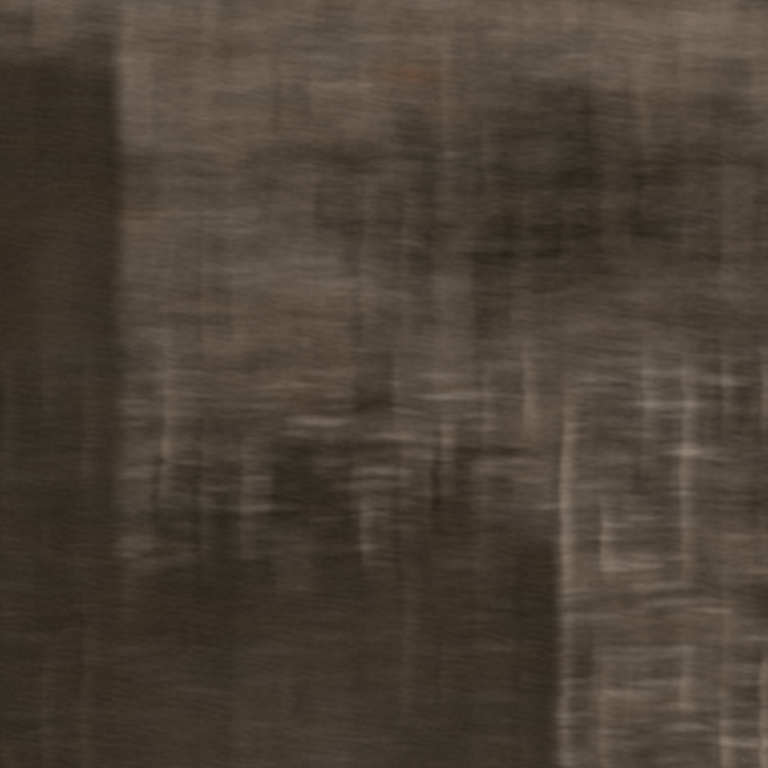
A Shadertoy shader for this texture:

```glsl
// A dim, worn cloth of brown streaks, with shadow at the left and below.
// Broad light and shade set the tone; stretched noise, soft columns and
// cellular flecks weave the threads, then a tone ramp gives the colour.

const vec3 UMBER = vec3(0.215, 0.184, 0.147);
const vec3 LINEN = vec3(0.510, 0.450, 0.390);
const vec3 RUST = vec3(0.045, 0.000, -0.020);
const float COLUMN_PITCH = 0.052;
const float CLOTH_EDGE = 0.162;

float hash(vec2 p) {
    p = fract(p * vec2(0.1731, 0.3179));
    p += dot(p, p.yx + 19.19);
    return fract((p.x + p.y) * p.x * 7.13);
}

float noise(vec2 p) {
    vec2 cell = floor(p);
    vec2 f = fract(p);
    f = f * f * (3.0 - 2.0 * f);
    float low = mix(hash(cell), hash(cell + vec2(1, 0)), f.x);
    float high = mix(hash(cell + vec2(0, 1)), hash(cell + vec2(1, 1)), f.x);
    return mix(low, high, f.y);
}

// Layered noise, centred on zero
float layered(vec2 p) {
    float sum = 0.0;
    float weight = 0.5;
    for (int i = 0; i < 4; i++) {
        sum += weight * (noise(p) - 0.5);
        p = p * 2.1 + 17.3;
        weight *= 0.55;
    }
    return sum;
}

// One soft dash of random strength per stretched cell
float flecks(vec2 p) {
    vec2 cell = floor(p);
    float best = 0.0;
    for (int y = -1; y <= 1; y++) {
        for (int x = -1; x <= 1; x++) {
            vec2 id = cell + vec2(x, y);
            vec2 centre = id + 0.2 + 0.6 * vec2(hash(id + 3.7), hash(id + 41.2));
            float strength = pow(hash(id + 83.1), 3.0);
            float reach = length((p - centre) * vec2(1.1, 1.9));
            best = max(best, strength * (1.0 - smoothstep(0.0, 1.0, reach)));
        }
    }
    return best;
}

float glow(vec2 p, vec2 centre, vec2 radius) {
    vec2 d = (p - centre) / radius;
    return exp(-dot(d, d));
}

// x: tone of the column, y: pale ridge on its left edge
vec2 columns(vec2 p) {
    float c = (p.x - CLOTH_EDGE) / COLUMN_PITCH + 0.15;
    float id = floor(c);
    float across = c - id;
    float here = noise(vec2(id * 7.0 + 90.5, p.y * 8.0));
    float next = noise(vec2(id * 7.0 + 97.5, p.y * 8.0));
    float ridge = smoothstep(0.0, 0.18, across) * (1.0 - smoothstep(0.18, 0.6, across));
    float power = smoothstep(0.35, 0.9, noise(vec2(id * 5.0 + 31.5, p.y * 10.0)));
    return vec2(mix(here, next, smoothstep(0.75, 1.0, across)) - 0.5, ridge * power);
}

void mainImage(out vec4 fragColor, in vec2 fragCoord) {
    vec2 uv = fragCoord / iResolution.xy;
    vec2 p = uv;
    p.x += 0.002 * sin(p.y * 23.0) + 0.005 * (noise(uv * vec2(9, 60)) - 0.5);
    p.y += 0.002 * sin(p.x * 19.0 + 4.0 * p.y) + 0.0015 * sin(p.x * 47.0);
    vec2 column = columns(p);

    // Broad light and shade
    float ragged = 0.20 * layered(p * vec2(5, 18)) + 0.10 * column.x;
    float top = smoothstep(0.89, 0.99, p.y + 0.4 * ragged);
    float left = 1.0 - smoothstep(0.140, 0.174, p.x);
    left *= 1.0 - 0.8 * top;
    float floorShade = 1.0 - smoothstep(0.20, 0.40, p.y + ragged);
    floorShade *= 1.0 - smoothstep(0.712, 0.738, p.x);
    float cloth = (1.0 - left) * (1.0 - floorShade);
    float light = 0.34 + 0.24 * smoothstep(0.74, 0.95, p.y);
    light -= 0.30 * glow(p, vec2(0.74, 0.72), vec2(0.22, 0.14));
    light -= 0.24 * glow(p, vec2(0.36, 0.37), vec2(0.30, 0.07));
    light += 0.10 * glow(p, vec2(0.80, 0.22), vec2(0.10, 0.12));
    float shade = -0.04 + 0.17 * glow(p, vec2(0.40, 0.02), vec2(0.26, 0.14));
    shade += 0.13 * glow(p, vec2(0.09, 0.60), vec2(0.05, 0.16));
    float tone = mix(shade, light, cloth);

    // Threads, calmer inside the shadows
    float contrast = mix(0.24, 1.0, cloth);
    float weft = layered(p * vec2(4, 34));
    float warp = layered(p * vec2(30, 7) + 70.0);
    float patches = layered(p * vec2(13, 24) + 50.0);
    float worn = 0.30 + 0.70 * (1.0 - smoothstep(0.45, 0.60, p.y));
    float dashes = flecks(p * vec2(13, 48)) + 0.6 * flecks(p * vec2(22, 75) + 9.0);
    dashes *= worn * contrast;
    float threads = 0.48 * weft + 0.22 * warp + 0.36 * patches;
    threads += (0.24 + 0.16 * worn) * column.x + 0.38 * worn * column.y;
    tone += contrast * threads + 0.48 * dashes - 0.05 * worn * cloth;
    tone += 0.45 * glow(p, vec2(0.738, 0.15), vec2(0.009, 0.18)) * (0.6 + weft);

    // Fine rippled surface
    float bend = 6.0 * noise(uv * vec2(30, 40));
    float ripple = sin(uv.y * 640.0 + uv.x * 110.0 + bend);
    ripple *= noise(uv * vec2(45, 60) + 33.0);
    float fibre = noise(uv * vec2(70, 190)) - 0.5;
    float grain = noise(uv * vec2(190, 310)) - 0.5;
    tone += 0.030 * ripple + (0.04 + 0.06 * cloth) * fibre + 0.075 * grain;

    // Tone ramp with slight warm and cool drift
    vec3 color = mix(UMBER, LINEN, clamp(tone, -0.20, 1.15));
    float warmth = layered(p * vec2(7, 15) + 120.0);
    color += vec3(0.022, 0.0, -0.022) * (warmth - 0.5 * dashes);
    color += RUST * glow(p, vec2(0.535, 0.905), vec2(0.045, 0.012));
    fragColor = vec4(color, 1.0);
}
```
